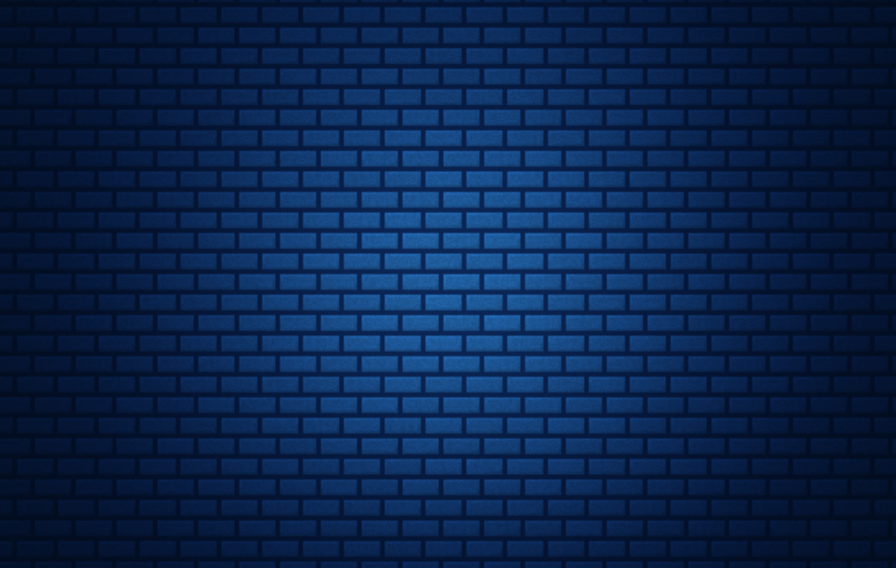
Give the GLSL for this pattern, as a Shadertoy shader.

```glsl
// A blue brick wall in running bond, lit by a soft round spot in the middle.
// Each brick is a rounded box distance with a bevel and fine grain; the
// brick and mortar colours both fade from the spot towards the corners.

#define GRID vec2(21.94, 27.66)      // bricks across, rows down
#define GRID_SHIFT vec2(0.363, 0.23) // phase of the first column and row
#define ROW_STAGGER 0.437            // sideways shift of every other row
#define BRICK_SIZE vec2(0.885, 0.76) // share of its cell a brick fills
#define CORNER 0.05                  // corner radius, in row heights
#define EDGE_SOFT 0.065              // blur of brick edges, in row heights
#define LIGHT_POS vec2(0.505, 0.51)
#define LIGHT_FALLOFF 5.2
#define GRAIN 0.13

const vec3 BRICK_LIT  = vec3(0.120, 0.365, 0.620);
const vec3 BRICK_DIM  = vec3(0.012, 0.065, 0.155);
const vec3 MORTAR_LIT = vec3(0.040, 0.150, 0.340);
const vec3 MORTAR_DIM = vec3(0.008, 0.048, 0.115);

float hash(vec2 p) {
    return fract(sin(dot(p, vec2(127.1, 311.7))) * 43758.5453);
}

float valueNoise(vec2 p) {
    vec2 cell = floor(p);
    vec2 f = fract(p);
    f = f * f * (3.0 - 2.0 * f);
    float low = mix(hash(cell), hash(cell + vec2(1.0, 0.0)), f.x);
    float high = mix(hash(cell + vec2(0.0, 1.0)), hash(cell + 1.0), f.x);
    return mix(low, high, f.y);
}

float roundedBox(vec2 p, vec2 halfSize, float radius) {
    vec2 q = abs(p) - halfSize + radius;
    return length(max(q, 0.0)) + min(max(q.x, q.y), 0.0) - radius;
}

void mainImage(out vec4 fragColor, in vec2 fragCoord) {
    vec2 uv = fragCoord / iResolution.xy;
    float aspect = iResolution.x / iResolution.y;

    // Running bond: rows count down from the top
    vec2 wall = vec2(uv.x, 1.0 - uv.y) * GRID - GRID_SHIFT;
    wall.x -= ROW_STAGGER * mod(floor(wall.y), 2.0);
    vec2 brickId = floor(wall);

    // Brick shape, measured in row heights
    vec2 cellSize = vec2(aspect * GRID.y / GRID.x, 1.0);
    vec2 p = (fract(wall) - 0.5) * cellSize;
    vec2 halfSize = 0.5 * BRICK_SIZE * cellSize;
    float d = roundedBox(p, halfSize, CORNER);
    float soft = max(EDGE_SOFT, 0.7 * GRID.y / iResolution.y);
    float brick = 1.0 - smoothstep(-soft, soft, d);

    // Spot light, with blue reaching furthest
    float dist = length((uv - LIGHT_POS) * vec2(aspect, 1.0));
    float glow = exp(-LIGHT_FALLOFF * dist * dist);
    vec3 spread = pow(vec3(glow), vec3(1.05, 1.0, 0.8));
    vec3 brickColor = mix(BRICK_DIM, BRICK_LIT, spread);
    vec3 mortarColor = mix(MORTAR_DIM, MORTAR_LIT, spread);

    // Bevel: light catches the top and left, shade gathers at the bottom
    float rim = smoothstep(-0.20, -0.06, d);
    float facing = clamp(-(p.x / halfSize.x * 0.4 + p.y / halfSize.y), -1.0, 1.0);
    brickColor *= 1.0 + 0.14 * rim * facing;

    // Surface grain and a slight tone change per brick
    float grain = valueNoise(uv * vec2(aspect, 1.0) * 300.0) - 0.5;
    brickColor *= 1.0 + GRAIN * grain + 0.05 * (hash(brickId) - 0.5);
    mortarColor *= 1.0 + 0.5 * GRAIN * grain;

    fragColor = vec4(mix(mortarColor, brickColor, brick), 1.0);
}
```
